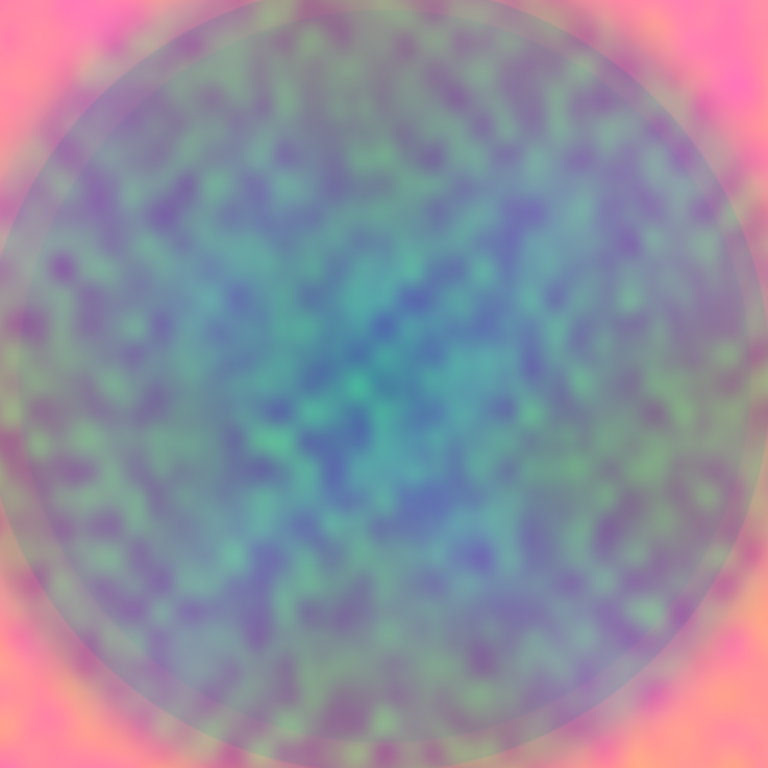
Reproduce this background procedurally as a WebGL 1 fragment shader.

```glsl
precision highp float;
// Draws a mottled teal and violet disc with faint rims on a glowing coral field.

uniform vec2 u_resolution;

const vec2 DISC_CENTER = vec2(-0.010, 0.008);
const vec2 INNER_CENTER = vec2(0.001, 0.010);
const float INNER_RADIUS = 0.477;
const float OUTER_RADIUS = 0.514;
const float HALO_RADIUS = 0.552;
const float GLOW_START = 0.52;
const float GLOW_END = 0.60;

const float RED_CORE = 0.28;       // red at the center of the disc
const float RED_SLOPE = 0.60;      // red gained per unit of radius
const float RIM_RED = 0.04;
const float OUTER_RED = 0.10;
const float HALO_RED = 0.03;

const vec2 GRAIN_SCALE = vec2(31.0, 27.0);
const float GRAIN_REACH = 1.4;     // distance of the averaged neighbours, in cells
const float CLOUD_SCALE = 8.0;
const float GRAIN_GREEN = 0.32;
const float LOBE_BLUE = 0.040;     // blue between the axes, green along them
const float LOBE_DROP = 0.08;      // how far the lobe center sits below the disc center

float hash(vec2 p) {
    return fract(sin(dot(p, vec2(127.1, 311.7))) * 43758.5453);
}

// Smoothly interpolated value noise, from 0 to 1
float noise(vec2 p) {
    vec2 cell = floor(p);
    vec2 f = fract(p);
    f = f * f * (3.0 - 2.0 * f);
    float low = mix(hash(cell), hash(cell + vec2(1.0, 0.0)), f.x);
    float high = mix(hash(cell + vec2(0.0, 1.0)), hash(cell + vec2(1.0, 1.0)), f.x);
    return mix(low, high, f.y);
}

// Two turned layers of noise, centered on zero
float softNoise(vec2 p) {
    vec2 turned = mat2(0.8, 0.6, -0.6, 0.8) * p * 1.2;
    return 0.65 * noise(p) + 0.35 * noise(turned + 17.0) - 0.5;
}

// Noise less part of its local average, so that only small blobs stay
float fineNoise(vec2 p) {
    vec2 d = vec2(GRAIN_REACH, 0.0);
    float around = softNoise(p + d) + softNoise(p - d) + softNoise(p + d.yx) + softNoise(p - d.yx);
    return softNoise(p) - 0.14 * around;
}

// 0 inside the radius, 1 outside, with a soft edge
float outside(float dist, float radius) {
    return smoothstep(radius - 0.0025, radius + 0.0025, dist);
}

void main() {
    vec2 p = (gl_FragCoord.xy - 0.5 * u_resolution) / min(u_resolution.x, u_resolution.y);
    vec2 q = p - DISC_CENTER;
    float r = length(q);
    float field = smoothstep(GLOW_START, GLOW_END, r);

    // Fine mottling and broad colour clouds
    float grain = fineNoise(p * GRAIN_SCALE + 40.0);
    float cloud = softNoise(p * CLOUD_SCALE + 80.0);
    float fieldCloud = softNoise(p * CLOUD_SCALE * 2.2 + 120.0);

    // Four broad lobes around a lowered center
    float angle = atan(q.y + LOBE_DROP, q.x);
    float lobes = -cos(4.0 * angle) * smoothstep(0.08, 0.26, r) * (1.0 - field);

    // Red grows outward and steps up at each rim
    float red = RED_CORE + RED_SLOPE * r;
    red += RIM_RED * outside(length(p - INNER_CENTER), INNER_RADIUS);
    red += OUTER_RED * outside(r, OUTER_RADIUS);
    red += HALO_RED * outside(r, HALO_RADIUS);
    red = mix(red, 1.0, field);
    red += (0.02 * cloud - 0.01 * lobes) * (1.0 - field);

    // Green carries the mottling, blue the lobes and clouds
    float green = 0.565 - 0.02 * smoothstep(0.1, 0.45, r);
    green += GRAIN_GREEN * grain * (1.0 - 0.75 * field);
    green += field * (0.01 - 0.04 * p.y + 0.20 * fieldCloud);

    float blue = 0.665 - 0.065 * smoothstep(0.0, 0.5, r);
    blue += LOBE_BLUE * lobes + 0.10 * cloud * (1.0 - 0.7 * field);
    blue -= 0.03 * grain;
    blue += field * (0.03 + 0.06 * p.y - 0.18 * fieldCloud);

    gl_FragColor = vec4(clamp(vec3(red, green, blue), 0.0, 1.0), 1.0);
}
```
